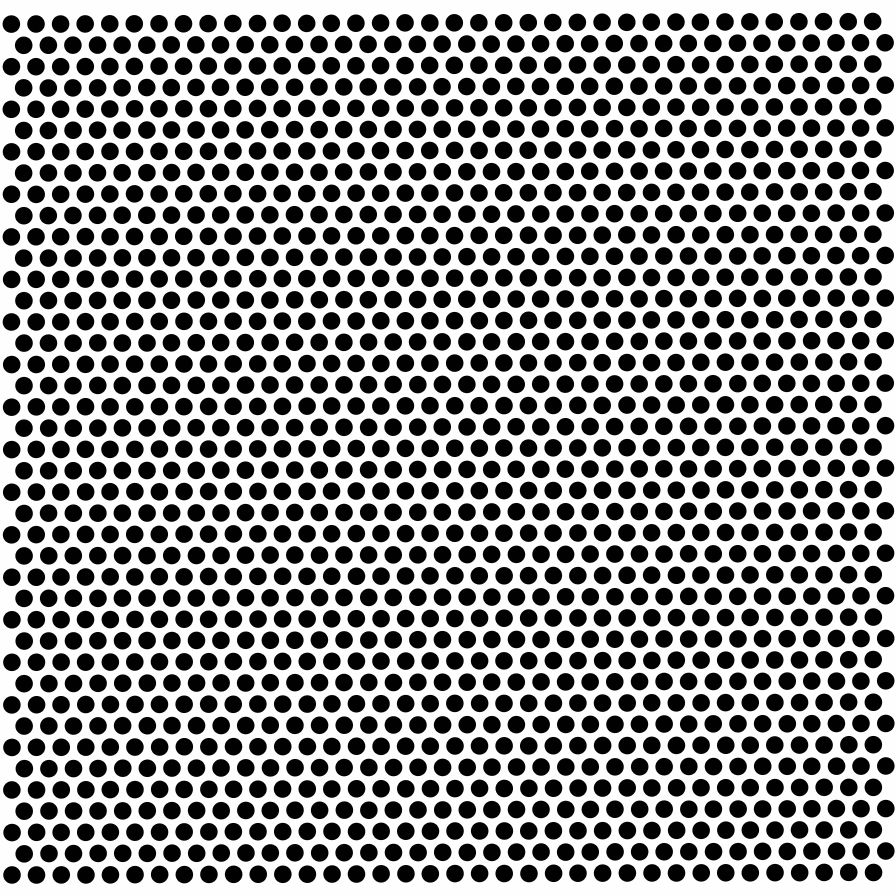
Give the GLSL for this pattern, as a WebGL 2 fragment shader.

```glsl
#version 300 es
precision highp float;

#define COLUMNS 36.0
#define ROWS 41.0
#define DOT_PITCH vec2(0.02747, 0.02374)
#define FIRST_DOT vec2(0.0134, 0.0234)
#define DOT_RADIUS 0.00977
#define ROW_TILT 0.0031
#define COLUMN_LEAN 0.0008
#define JITTER 0.0003
#define INK vec3(0.005)
#define PAPER vec3(0.995)

uniform vec2 u_resolution;
out vec4 fragColor;

// Two random values per dot, from integer mixing
vec2 hash22(vec2 cell) {
    uvec2 h = uvec2(cell) * uvec2(1597u, 3812u) + uvec2(101u, 977u);
    h = (h.x ^ h.y) * uvec2(48271u, 69621u);
    h ^= h >> 15u;
    h *= 40503u;
    h ^= h >> 13u;
    return vec2(h & 65535u) / 65535.0;
}

// Signed distance to the closest dot of one row; odd rows shift half a pitch
float rowDistance(vec2 p, float row) {
    row = clamp(row, 0.0, ROWS - 1.0);
    float shift = 0.5 * mod(row, 2.0);
    float column = clamp(round(p.x / DOT_PITCH.x - shift), 0.0, COLUMNS - 1.0);
    vec2 center = vec2(column + shift, row) * DOT_PITCH;
    center += JITTER * (hash22(vec2(column, row)) - 0.5);
    return length(p - center) - DOT_RADIUS;
}

void main() {
    float scale = min(u_resolution.x, u_resolution.y);
    vec2 p = gl_FragCoord.xy / scale - FIRST_DOT;

    // Slight skew of the whole lattice
    p += vec2(COLUMN_LEAN * p.y, -ROW_TILT * p.x);

    // Closest dot among the rows below and above
    float row = floor(p.y / DOT_PITCH.y);
    float dist = min(rowDistance(p, row), rowDistance(p, row + 1.0));

    // Edge one pixel wide
    float coverage = clamp(0.5 - dist * scale, 0.0, 1.0);
    fragColor = vec4(mix(PAPER, INK, coverage), 1.0);
}
```
